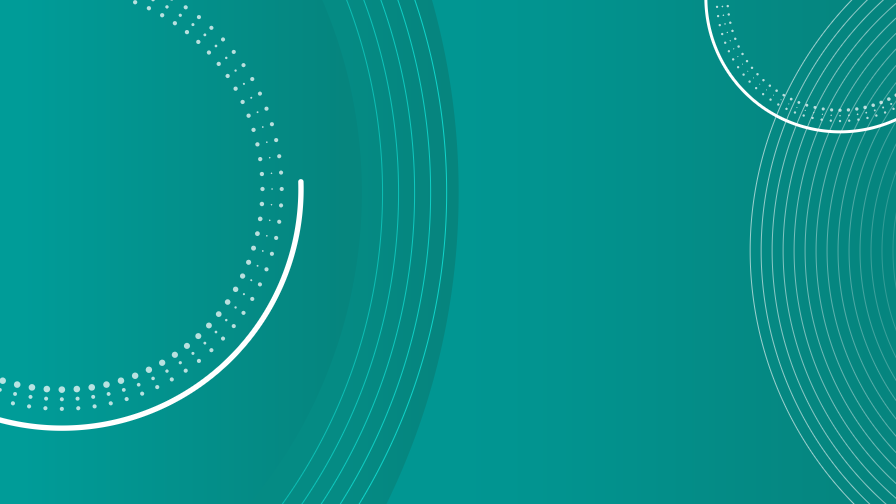
A WebGL 2 fragment shader for this background:

```glsl
#version 300 es
precision highp float;

uniform vec2 u_resolution;
out vec4 fragColor;

// Lengths are in canvas heights
const vec3 BRIGHT_TEAL = vec3(0.000, 0.612, 0.598);
const vec3 MID_TEAL    = vec3(0.004, 0.588, 0.573);
const vec3 DARK_TEAL   = vec3(0.022, 0.520, 0.495);
const vec3 BAND_TEAL   = vec3(0.020, 0.545, 0.518);
const vec3 CYAN        = vec3(0.060, 0.830, 0.790);
const vec3 WHITE       = vec3(1.0);

const vec2  BAND_CENTER = vec2(-0.495, 0.618);
const float BAND_RADIUS = 1.405;
const vec2  DISC_CENTER = vec2(-0.250, 0.618);
const float DISC_RADIUS = 0.968;

const vec2  CYAN_CENTER = vec2(-0.301, 0.618);
const float CYAN_RADIUS = 1.060;
const float CYAN_STEP   = 0.0318;
const float CYAN_COUNT  = 5.0;

const vec2  PALE_CENTER = vec2(2.2037, 0.5023);
const float PALE_RADIUS = 0.7153;
const float PALE_STEP   = 0.0218;
const float PALE_COUNT  = 16.0;
const float LINE_HALF   = 0.0010;

const vec2  LARGE_CENTER = vec2(0.1227, 0.625);
const float LARGE_RADIUS = 0.4745;
const vec2  SMALL_CENTER = vec2(1.6667, 1.0046);
const float SMALL_RADIUS = 0.2662;

// Ornament proportions, relative to its radius
const float ARC_HALF    = 0.0112;
const float ARC_END     = 0.03;
const float DOT_COUNT   = 84.0;
const float DOT_RADIUS  = 0.839;
const float DOT_ROW_GAP = 0.0402;
const float DOT_OPACITY = 0.72;

const float TAU = 6.2831853;

float coverage(float dist) {
    return clamp(0.5 - dist * u_resolution.y, 0.0, 1.0);
}

float disc(vec2 p, vec2 center, float radius) {
    return coverage(length(p - center) - radius);
}

// Nearest concentric line: x is its coverage, y its index
vec2 ringLines(vec2 p, vec2 center, float first, float spacing, float count) {
    float r = length(p - center);
    float index = clamp(round((r - first) / spacing), 0.0, count - 1.0);
    return vec2(coverage(abs(r - first - index * spacing) - LINE_HALF), index);
}

// Round-capped arc with three rows of dots that swell toward an angle
float ornament(vec2 p, vec2 center, float radius, float swellAngle) {
    vec2 q = (p - center) / radius;
    float angle = atan(q.y, q.x);
    vec2 arcEnd = vec2(cos(ARC_END), sin(ARC_END));
    float arcDist = angle < ARC_END ? abs(length(q) - 1.0) : length(q - arcEnd);
    float arc = coverage((arcDist - ARC_HALF) * radius);

    float dotAngle = round(angle * DOT_COUNT / TAU) * TAU / DOT_COUNT;
    vec2 ray = vec2(cos(dotAngle), sin(dotAngle));
    float swell = cos(dotAngle - swellAngle);
    vec3 sizes = vec3(mix(0.0088, 0.0137, max(swell, 0.0)),
                      mix(0.0030, 0.0083, swell * swell),
                      0.0085);
    float dots = 0.0;
    for (int row = 0; row < 3; row++) {
        float dist = length(q - ray * (DOT_RADIUS + float(row) * DOT_ROW_GAP));
        dots = max(dots, coverage((dist - sizes[row]) * radius));
    }
    return max(arc, dots * DOT_OPACITY);
}

void main() {
    vec2 p = gl_FragCoord.xy / u_resolution.y;

    // Backdrop, wide band and inner disc, each with its own gradient
    vec3 color = mix(MID_TEAL, DARK_TEAL, smoothstep(0.85, 1.85, p.x));
    vec3 band = mix(BAND_TEAL, DARK_TEAL, smoothstep(0.65, 0.91, p.x));
    vec3 inner = mix(BRIGHT_TEAL, DARK_TEAL, clamp((p.x - 0.04) / 0.64, 0.0, 1.0));
    color = mix(color, band, disc(p, BAND_CENTER, BAND_RADIUS));
    color = mix(color, inner, disc(p, DISC_CENTER, DISC_RADIUS));

    // Cyan lines grow stronger outward
    vec2 cyan = ringLines(p, CYAN_CENTER, CYAN_RADIUS, CYAN_STEP, CYAN_COUNT);
    color = mix(color, CYAN, cyan.x * mix(0.7, 1.0, cyan.y / (CYAN_COUNT - 1.0)));

    // Pale lines fade toward their center
    float paleInner = PALE_RADIUS - PALE_STEP * (PALE_COUNT - 1.0);
    vec2 pale = ringLines(p, PALE_CENTER, paleInner, PALE_STEP, PALE_COUNT);
    color = mix(color, WHITE, pale.x * mix(0.08, 0.6, pale.y / (PALE_COUNT - 1.0)));

    // Dotted arcs
    color = mix(color, WHITE, ornament(p, LARGE_CENTER, LARGE_RADIUS, -0.25 * TAU));
    color = mix(color, WHITE, ornament(p, SMALL_CENTER, SMALL_RADIUS, -0.11 * TAU));

    fragColor = vec4(color, 1.0);
}
```
